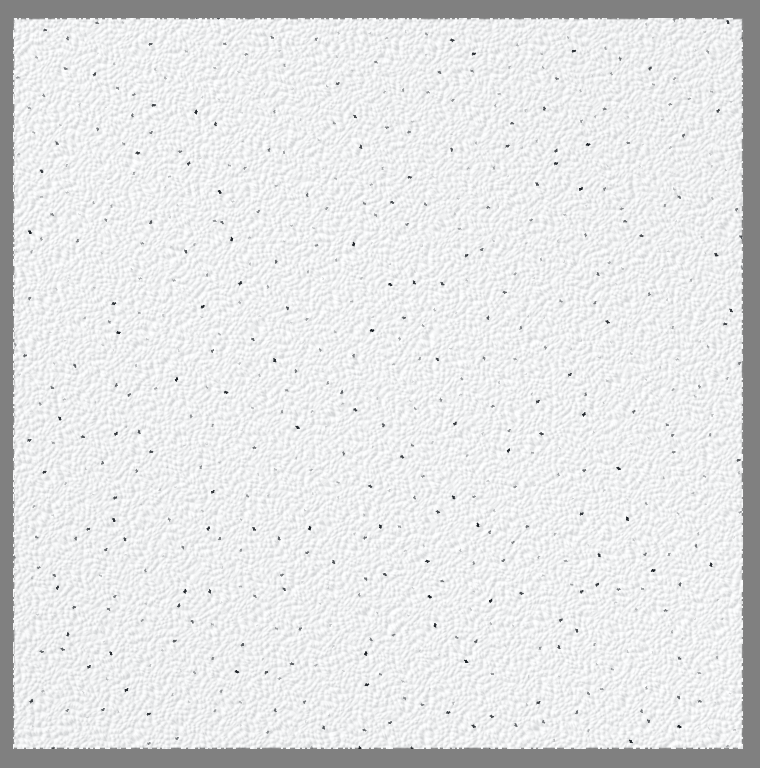
Reproduce this texture procedurally as a WebGL 1 fragment shader.

```glsl
precision highp float;
// Draws a white stippled plaster panel with scattered dark pinholes on a grey surround.

uniform vec2 u_resolution;

// Lengths are fractions of the canvas height, margins fractions of each side.
const vec2 PANEL_MIN = vec2(0.0171, 0.0247);
const vec2 PANEL_MAX = vec2(0.9778, 0.9766);
const vec3 SURROUND = vec3(0.502);
const vec3 PLASTER = vec3(0.934, 0.938, 0.941);
const vec3 SHADOW_TINT = vec3(1.03, 1.0, 0.97);
const vec3 PINHOLE = vec3(0.10, 0.12, 0.14);
const vec2 TO_LIGHT = vec2(-0.75, 0.66);
const float GRAIN_SIZE = 0.0062;
const float COARSE_RATIO = 0.53;
const float COARSE_WEIGHT = 0.5;
const float LIGHT_STEP = 0.45;
const float RELIEF_GAIN = 0.155;
const float SHADOW_SKEW = 0.5;
const float HOLE_SPACING = 0.036;
const float HOLE_RADIUS = 0.0021;
const float HOLE_TILT = 0.38;
const float RIM_WIDTH = 0.0012;
const float RIM_DARKNESS = 0.4;

vec2 hash2(vec2 p) {
  vec3 q = fract(p.xyx * vec3(0.1031, 0.1030, 0.0973));
  q += dot(q, q.yzx + 33.33);
  return fract((q.xx + q.yz) * q.zy);
}

mat2 rotation(float angle) {
  float c = cos(angle);
  float s = sin(angle);
  return mat2(c, s, -s, c);
}

// Distance to the nearest jittered cell point
float cellDistance(vec2 p) {
  vec2 cell = floor(p);
  vec2 local = fract(p);
  float nearest = 4.0;
  for (int y = -1; y <= 1; y++) {
    for (int x = -1; x <= 1; x++) {
      vec2 offset = vec2(float(x), float(y));
      vec2 toPoint = offset + hash2(cell + offset) - local;
      nearest = min(nearest, dot(toPoint, toPoint));
    }
  }
  return sqrt(nearest);
}

// Rounded grains over broader lumps
float plasterHeight(vec2 p) {
  float fine = cellDistance(p + 50.0);
  float coarse = cellDistance(rotation(0.6) * p * COARSE_RATIO + 190.0);
  return -fine - COARSE_WEIGHT * coarse;
}

// Brightness change from slanting light
float relief(vec2 p) {
  vec2 g = p / GRAIN_SIZE;
  g += 0.35 * sin(g.yx * 0.83 + 1.7 * sin(g * 0.31));
  float slope = plasterHeight(g) - plasterHeight(g + TO_LIGHT * LIGHT_STEP);
  return RELIEF_GAIN * (slope - SHADOW_SKEW * slope * slope);
}

// One irregular pinhole per cell of a tilted grid, mostly faint
float pinholes(vec2 p, float pixel) {
  vec2 g = rotation(HOLE_TILT) * p / HOLE_SPACING + 70.0;
  vec2 cell = floor(g);
  vec2 look = hash2(cell + 17.0);
  vec2 center = mix(vec2(0.12), vec2(0.88), hash2(cell));
  vec2 d = (fract(g) - center) * HOLE_SPACING;
  d = rotation(look.x * 6.283) * d;
  d += 0.0004 * sin(d.yx * 1700.0 + look * 6.283);
  float radius = HOLE_RADIUS * mix(0.6, 1.1, look.y);
  float dist = length(d * vec2(0.8, 1.3)) - radius;
  float soft = max(pixel * 0.6, 0.0007);
  float strength = mix(0.15, 1.0, look.y * look.y);
  return strength * (1.0 - smoothstep(-soft, soft, dist));
}

void main() {
  float pixel = 1.0 / u_resolution.y;
  vec2 p = gl_FragCoord.xy * pixel;
  vec2 aspect = vec2(u_resolution.x * pixel, 1.0);

  // Distance inside the panel border
  vec2 inset = min(p - PANEL_MIN * aspect, PANEL_MAX * aspect - p);
  float inside = min(inset.x, inset.y);

  // Lit plaster with cool shadows and a faint broad drift
  float shade = relief(p);
  float drift = 0.004 * sin(p.x * 3.1 + p.y * 3.7 - 1.8);
  vec3 color = PLASTER + drift + shade * mix(vec3(1.0), SHADOW_TINT, step(shade, 0.0));
  color = mix(color, PINHOLE, pinholes(p, pixel));

  // Broken dark rim along the cut edge
  float chips = step(0.5, hash2(floor(p / (GRAIN_SIZE * 0.5))).x);
  float rim = 1.0 - smoothstep(RIM_WIDTH, RIM_WIDTH + pixel, inside);
  color *= 1.0 - RIM_DARKNESS * chips * rim;

  float panel = smoothstep(-0.5 * pixel, 0.5 * pixel, inside);
  gl_FragColor = vec4(mix(SURROUND, clamp(color, 0.0, 1.0), panel), 1.0);
}
```
